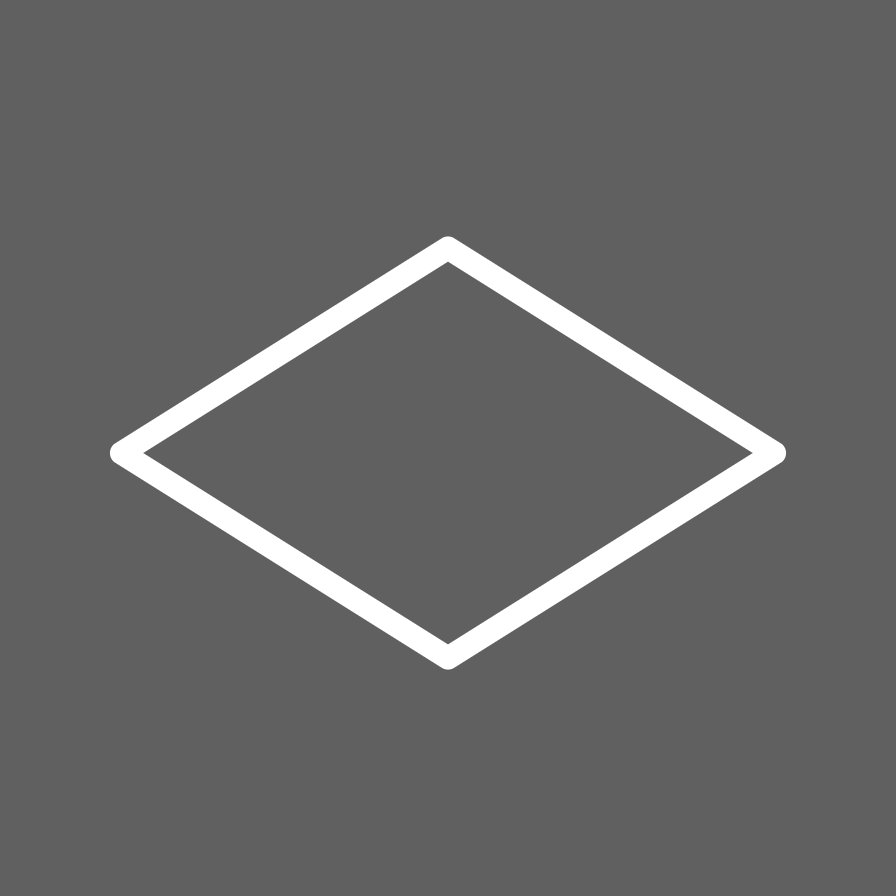
This background is drawn by a WebGL 1 fragment shader. Its source:

```glsl
precision highp float;
// A wide white diamond outline with rounded corners on flat grey.
// One mirrored edge segment gives the distance to the whole outline,
// which is thickened into a stroke and smoothed over one pixel.

uniform vec2 u_resolution;

const vec3 GREY = vec3(0.377);
const vec3 WHITE = vec3(1.0);
const vec2 CENTER = vec2(0.5, 0.4944);
const vec2 HALF_DIAGONALS = vec2(0.3644, 0.2288);
const float STROKE_RADIUS = 0.0129;

// Distance from p to the line segment from a to b.
float segmentDistance(vec2 p, vec2 a, vec2 b) {
  vec2 ap = p - a;
  vec2 ab = b - a;
  float t = clamp(dot(ap, ab) / dot(ab, ab), 0.0, 1.0);
  return length(ap - ab * t);
}

// Distance to the diamond outline, folded into one quadrant.
float diamondOutline(vec2 p, vec2 halfDiagonals) {
  return segmentDistance(abs(p), vec2(halfDiagonals.x, 0.0),
                         vec2(0.0, halfDiagonals.y));
}

void main() {
  // Canvas units: the shorter side spans 0 to 1, centred on the canvas.
  float side = min(u_resolution.x, u_resolution.y);
  vec2 uv = (gl_FragCoord.xy - 0.5 * u_resolution) / side + 0.5;

  // Stroke coverage with a one pixel soft edge.
  float edge = diamondOutline(uv - CENTER, HALF_DIAGONALS) - STROKE_RADIUS;
  float coverage = clamp(0.5 - edge * side, 0.0, 1.0);

  gl_FragColor = vec4(mix(GREY, WHITE, coverage), 1.0);
}
```
